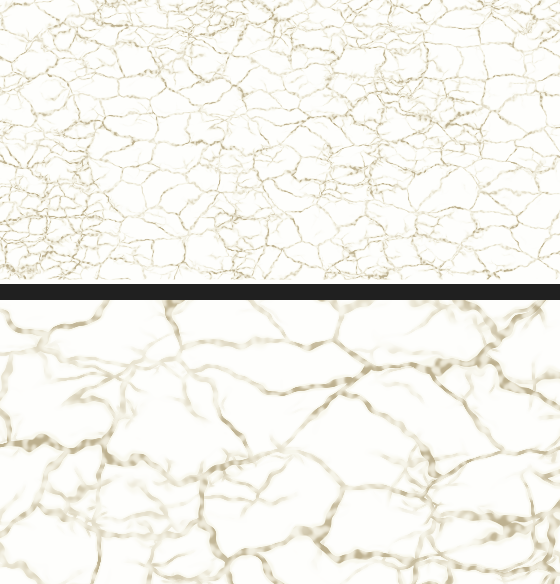
Top: the whole. Bottom: its middle third, enlarged.
Write a Shadertoy shader that draws this texture.

```glsl
// Pale marble: a net of thin ochre veins on warm white paper.
// Three scales of Voronoi cell borders, stretched sideways and warped by
// gradient noise, are broken up into grainy strokes and knots.

const vec3 PAPER = vec3(0.995, 0.995, 0.988);
const vec3 CREAM = vec3(0.976, 0.972, 0.935);
const vec3 SAND  = vec3(0.915, 0.895, 0.825);
const vec3 OCHRE = vec3(0.740, 0.690, 0.560);

// Lengths are fractions of the canvas height
const vec2 COARSE_CELL = vec2(0.135, 0.082);
const vec2 FINE_CELL   = vec2(0.066, 0.043);
const vec2 KNOT_CELL   = vec2(0.026, 0.021);
const float VEIN_WIDTH = 0.0034;
const float HALO_WIDTH = 0.0085;
const float GRAIN_FREQ = 95.0;
const float BOTTOM_MARGIN = 0.016;

vec2 hash2(vec2 p) {
    vec3 q = fract(vec3(p.xyx) * vec3(0.1031, 0.1030, 0.0973));
    q += dot(q, q.yzx + 33.33);
    return fract((q.xx + q.yz) * q.zy);
}

float cornerSlope(vec2 cell, vec2 corner, vec2 f) {
    float angle = 6.2832 * hash2(cell + corner).x;
    return dot(vec2(cos(angle), sin(angle)), f - corner);
}

float gradientNoise(vec2 p) {
    vec2 i = floor(p), f = p - i;
    vec2 u = f * f * f * (f * (f * 6.0 - 15.0) + 10.0);
    float low  = mix(cornerSlope(i, vec2(0, 0), f), cornerSlope(i, vec2(1, 0), f), u.x);
    float high = mix(cornerSlope(i, vec2(0, 1), f), cornerSlope(i, vec2(1, 1), f), u.x);
    return mix(low, high, u.y);
}

vec2 noise2(vec2 p) {
    return vec2(gradientNoise(p), gradientNoise(p + vec2(57.3, 91.7)));
}

// Distance to the nearest Voronoi border, in canvas units
float borderDistance(vec2 p, vec2 cellSize) {
    p /= cellSize;
    vec2 base = floor(p), f = p - base;
    vec2 nearCell = vec2(0), nearPoint = vec2(0);
    float best = 9.0;
    for (int y = -1; y <= 1; y++)
    for (int x = -1; x <= 1; x++) {
        vec2 cell = vec2(x, y);
        vec2 r = cell + hash2(base + cell) - f;
        if (dot(r, r) < best) {
            best = dot(r, r);
            nearCell = cell;
            nearPoint = r;
        }
    }
    float border = 9.0;
    for (int y = -2; y <= 2; y++)
    for (int x = -2; x <= 2; x++) {
        vec2 cell = nearCell + vec2(x, y);
        vec2 r = cell + hash2(base + cell) - f;
        vec2 across = r - nearPoint;
        if (dot(across, across) > 1e-5) {
            float d = dot(0.5 * (r + nearPoint), across) / length(across / cellSize);
            border = min(border, d);
        }
    }
    return border;
}

// x: sharp core of a vein, y: soft halo around it
vec2 vein(float d, float width, float pixel) {
    float core = 1.0 - smoothstep(width - 0.6 * pixel, width + 0.6 * pixel, d);
    float halo = 1.0 - smoothstep(0.0, HALO_WIDTH, d);
    return vec2(core, halo);
}

void mainImage(out vec4 fragColor, in vec2 fragCoord) {
    float pixel = 1.0 / iResolution.y;
    vec2 uv = fragCoord * pixel;

    // Ragged warp, from broad bends to small kinks
    vec2 p = uv + 0.040 * noise2(uv * 7.0) + 0.016 * noise2(uv * 21.0 + 13.0)
                + 0.006 * noise2(uv * 58.0 + 29.0);

    // Veins crowd in some regions and thin out towards the right
    float crowd = gradientNoise(uv * 2.6 + 4.0) + 0.5 * gradientNoise(uv * 6.5 + 8.0);
    crowd -= 0.22 * smoothstep(0.68, 0.95, fragCoord.x / iResolution.x);
    float dense = smoothstep(-0.35, 0.3, crowd);

    // Strength of the strokes along each net
    float stroke = gradientNoise(uv * vec2(9.0, 13.0) + 17.0);
    float coarseStrength = mix(0.45, 1.0, smoothstep(-0.35, 0.3, stroke + 0.3 * crowd));
    float fineStrength = smoothstep(-0.2, 0.3, gradientNoise(uv * 11.0 + 41.0) + 0.5 * crowd);

    float coarseDistance = borderDistance(p, COARSE_CELL);
    vec2 coarse = coarseStrength * vein(coarseDistance, VEIN_WIDTH, pixel);
    vec2 fine = fineStrength * mix(0.3, 0.85, dense)
              * vein(borderDistance(p + 7.3, FINE_CELL), 0.8 * VEIN_WIDTH, pixel);

    // Tiny loops gather beside the main veins
    float nearVein = 1.0 - smoothstep(0.006, 0.022, coarseDistance);
    float knotStrength = 0.8 * nearVein * dense
                       * smoothstep(0.0, 0.3, gradientNoise(uv * 16.0 + 63.0));
    vec2 knots = knotStrength * vein(borderDistance(p + 3.1, KNOT_CELL), 0.6 * VEIN_WIDTH, pixel);

    // Grain breaks the cores into beads
    float grain = smoothstep(-0.4, 0.4, gradientNoise(uv * GRAIN_FREQ));
    vec2 ink = max(max(coarse, fine), knots);
    ink.x *= mix(0.3, 1.0, grain);
    ink *= smoothstep(BOTTOM_MARGIN - pixel, BOTTOM_MARGIN + pixel, uv.y);

    vec3 color = mix(PAPER, CREAM, smoothstep(0.0, 0.4, ink.y));
    color = mix(color, SAND, smoothstep(0.05, 0.45, ink.x));
    color = mix(color, OCHRE, smoothstep(0.35, 1.0, ink.x));
    fragColor = vec4(color, 1.0);
}
```
